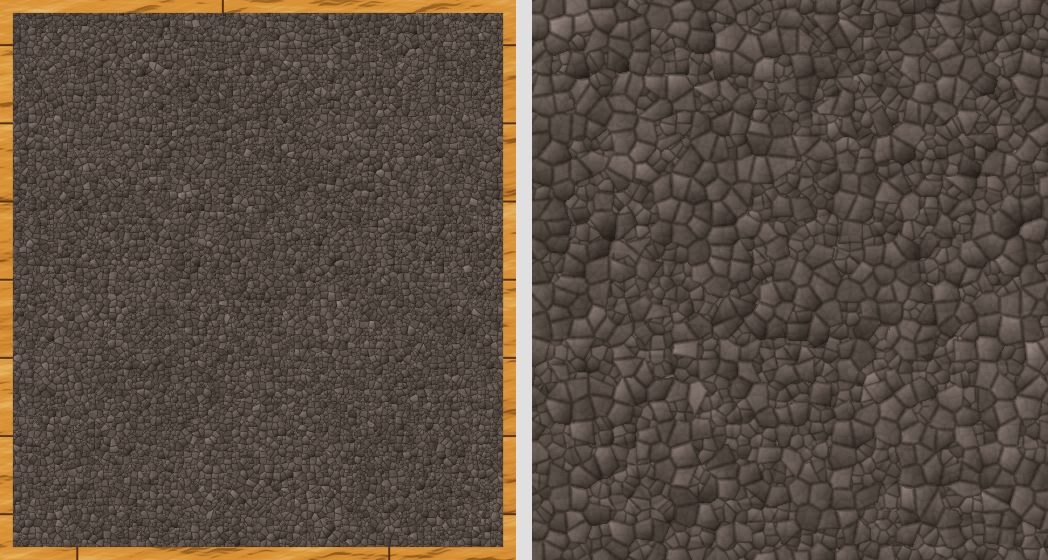
Left, the full canvas; right, a detail of the centre.
Give the GLSL for this texture, as a WebGL 1 fragment shader.

```glsl
precision highp float;
uniform vec2 u_resolution;

// Layout, in canvas heights
const float FRAME_WIDTH = 0.0228;
const float PLANK_HEIGHT = 0.1396;
const float PLANK_LENGTH = 0.557;
const float FIRST_SEAM = 0.0807;
const float EVEN_JOINT = 0.398;
const float ODD_JOINT = 0.138;
const float SEAM_WIDTH = 0.0013;

// Gravel
const float STONE_SCALE = 82.0;
const float GRIT_SCALE = 135.0;
const float STONE_COVER = 0.62;
const float STONE_TONE = 0.63;
const float TONE_SPREAD = 0.36;
const float FACET_STRENGTH = 0.42;
const float GAP_TONE = 0.38;
const float GAP_WIDTH = 0.17;
const vec2 LIGHT_DIR = vec2(-0.6, 0.8);
const vec3 GRAVEL_DARK = vec3(0.14, 0.115, 0.09);
const vec3 GRAVEL_LIGHT = vec3(0.49, 0.435, 0.41);

// Wood
const vec3 WOOD_DARK = vec3(0.69, 0.42, 0.13);
const vec3 WOOD_MID = vec3(0.85, 0.57, 0.21);
const vec3 WOOD_LIGHT = vec3(0.90, 0.71, 0.38);
const vec3 SEAM_COLOR = vec3(0.33, 0.18, 0.05);

float hash(vec2 p) {
  vec3 q = fract(vec3(p.xyx) * 0.1031);
  q += dot(q, q.yzx + 33.33);
  return fract((q.x + q.y) * q.z);
}

vec2 hash2(vec2 p) {
  return vec2(hash(p), hash(p + 57.3));
}

// Broad soft patches, about -1 to 1
float patches(vec2 p) {
  return 0.4 * sin(p.x * 13.0 + 2.0 * sin(p.y * 7.0))
       + 0.35 * sin(p.y * 17.0 + 1.7 * sin(p.x * 9.0 + 1.0))
       + 0.25 * sin(p.x * 31.0 - p.y * 23.0);
}

// Angular grains: x = shaded tone, y = random id of the grain
vec2 grains(vec2 p) {
  vec2 cell = floor(p), nearest = vec2(8.0), second = vec2(8.0), id = cell;
  for (int j = -1; j <= 1; j++) {
    for (int i = -1; i <= 1; i++) {
      vec2 c = cell + vec2(float(i), float(j));
      vec2 toCentre = c + 0.08 + 0.84 * hash2(c) - p;
      if (dot(toCentre, toCentre) < dot(nearest, nearest)) {
        second = nearest;
        nearest = toCentre;
        id = c;
      } else if (dot(toCentre, toCentre) < dot(second, second)) {
        second = toCentre;
      }
    }
  }
  float edge = dot(0.5 * (nearest + second), normalize(second - nearest));
  float angle = 6.2832 * hash(id + 11.7);
  vec2 slope = LIGHT_DIR + 0.7 * vec2(cos(angle), sin(angle));
  float tone = STONE_TONE + TONE_SPREAD * (hash(id + 23.1) - 0.5);
  tone += 0.24 * smoothstep(0.95, 1.0, hash(id + 71.9));
  tone -= FACET_STRENGTH * dot(nearest, slope);
  tone *= mix(GAP_TONE, 1.0, smoothstep(0.0, GAP_WIDTH, edge));
  return vec2(tone, hash(id + 5.3));
}

vec3 gravel(vec2 p) {
  float broad = patches(p);
  vec2 stone = grains(p * STONE_SCALE);
  float grit = grains(p * GRIT_SCALE + 40.0).x - 0.03;
  float cover = step(stone.y, STONE_COVER + 0.18 * broad);
  float tone = mix(mix(grit, stone.x, 0.3), mix(stone.x, grit, 0.15), cover);
  tone += 0.025 * broad + 0.07 * (hash(floor(p * 420.0)) - 0.5);
  return mix(GRAVEL_DARK, GRAVEL_LIGHT, clamp(tone, 0.0, 1.25));
}

// Long wavy fibres from layered sines, about -1 to 1
float fibres(vec2 p, float seed) {
  float sum = 0.0, freq = 75.0, weight = 0.36;
  for (int i = 0; i < 6; i++) {
    float phase = seed * 40.0 + float(i) * 2.4;
    float bend = 1.8 * sin(p.x * freq * 0.16 + phase) + p.x * freq * 0.12;
    sum += weight * sin(p.y * freq + bend + phase * 1.7);
    freq *= 1.66;
    weight *= 0.82;
  }
  return sum;
}

// p.y runs downward here
vec3 planks(vec2 p) {
  float rowPos = (p.y - FIRST_SEAM) / PLANK_HEIGHT + 1.0;
  float row = floor(rowPos);
  float joint = mix(EVEN_JOINT, ODD_JOINT, mod(row, 2.0));
  float colPos = (p.x - joint) / PLANK_LENGTH;
  float seed = hash(vec2(row + 3.0, floor(colPos) + 9.0));
  vec2 within = vec2(fract(colPos), fract(rowPos));
  vec2 toSeam = min(within, 1.0 - within) * vec2(PLANK_LENGTH, PLANK_HEIGHT);
  float grain = fibres(p, seed);
  float tone = 0.51 + 0.32 * grain + 0.22 * (seed - 0.5) + 0.2 * (0.5 - within.y);
  vec3 color = mix(WOOD_DARK, WOOD_MID, smoothstep(0.0, 0.5, tone));
  color = mix(color, WOOD_LIGHT, smoothstep(0.5, 1.0, tone));
  color *= 1.0 - 0.22 * smoothstep(0.55, 0.95, -grain);
  // Lit bevel below each seam, then the dark seam itself
  float bevel = 1.0 - smoothstep(0.002, 0.006, within.y * PLANK_HEIGHT);
  color = mix(color, WOOD_LIGHT, 0.45 * bevel);
  float gap = min(toSeam.x, toSeam.y);
  float pixel = 1.0 / u_resolution.y;
  return mix(SEAM_COLOR, color, smoothstep(SEAM_WIDTH - pixel * 0.5, SEAM_WIDTH + pixel, gap));
}

void main() {
  vec2 p = gl_FragCoord.xy / u_resolution.y;
  vec2 size = vec2(u_resolution.x / u_resolution.y, 1.0);
  vec2 border = min(p, size - p);
  float inset = min(border.x, border.y) - FRAME_WIDTH;
  float pixel = 1.0 / u_resolution.y;
  vec3 wood = planks(vec2(p.x, 1.0 - p.y));
  float inside = smoothstep(-0.5 * pixel, 0.5 * pixel, inset);
  gl_FragColor = vec4(mix(wood, gravel(p), inside), 1.0);
}
```
